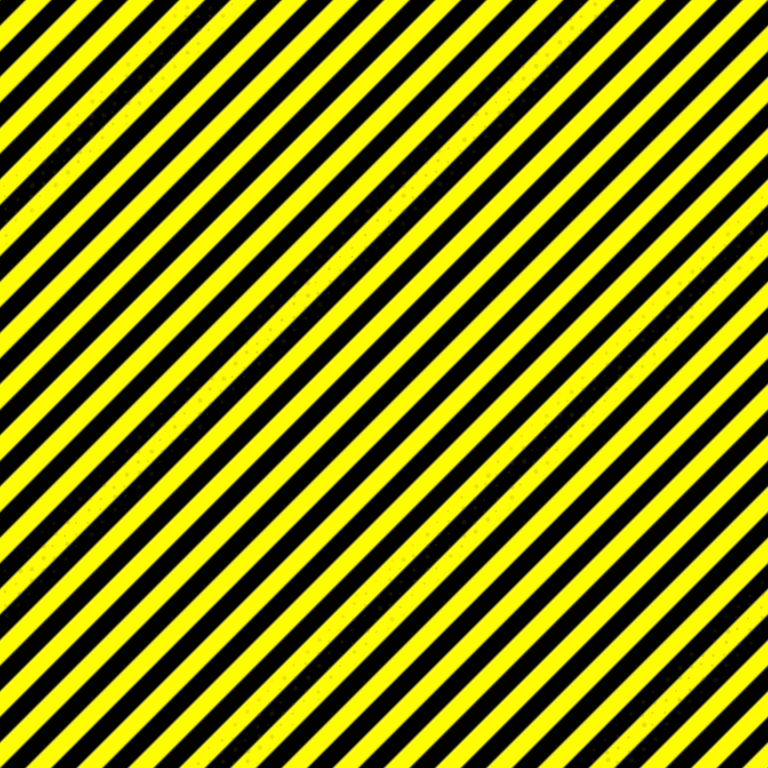
This pattern is drawn by a three.js fragment shader. Its source:

```glsl
// Yellow and black hazard stripes rising to the right, fifteen repeats each way.
// A triangle-wave distance gives the stripes soft edges; wrapped cellular noise
// adds faint flecks along a few evenly spaced diagonal bands.
varying vec2 vUv;

const float TAU = 6.2831853;
const float STRIPES = 15.0;       // repeats across and down
const float EDGE_SOFTNESS = 0.035; // half width of the edge ramp, in repeats
const float WORN_BANDS = 2.0;     // flecked bands per canvas width
const float BAND_CENTER = 0.7833;
const float FLECK_CELLS = 64.0;

const vec3 YELLOW = vec3(0.995, 0.995, 0.0);
const vec3 BLACK = vec3(0.005, 0.005, 0.0);
const vec3 DULL_YELLOW = vec3(0.88, 0.85, 0.0);
const vec3 RUSTY_BLACK = vec3(0.11, 0.09, 0.0);

vec2 hash2(vec2 cell) {
  vec2 p = vec2(dot(cell, vec2(12.7, 31.1)), dot(cell, vec2(26.9, 18.3)));
  return fract(sin(p) * 4375.85);
}

// Coverage of the second half of each repeat, with smoothed edges.
float stripeMask(float phase, float softness) {
  float inside = 0.25 - abs(fract(phase - 0.25) - 0.5);
  float halfWidth = max(softness, 0.6 * fwidth(phase));
  return clamp(0.5 + 0.5 * inside / halfWidth, 0.0, 1.0);
}

// One small round fleck per cell, kept inside it; cells wrap at the borders.
float fleckMask(vec2 uv, float cells) {
  vec2 p = uv * cells;
  vec2 jitter = hash2(mod(floor(p), cells));
  float size = mix(0.10, 0.24, jitter.x);
  float dist = length(fract(p) - mix(vec2(0.3), vec2(0.7), jitter));
  return 1.0 - smoothstep(0.4 * size, 1.2 * size, dist);
}

// Strength of the wear, peaking on evenly spaced diagonals.
float wornBand(float diagonal, float bands, float center) {
  return smoothstep(0.78, 0.98, cos(TAU * bands * (diagonal - center)));
}

void main() {
  float diagonal = vUv.x - vUv.y;
  float stripe = stripeMask(diagonal * STRIPES, EDGE_SOFTNESS);
  float wear = wornBand(diagonal, WORN_BANDS, BAND_CENTER)
             * fleckMask(vUv, FLECK_CELLS);

  vec3 clean = mix(BLACK, YELLOW, stripe);
  vec3 worn = mix(RUSTY_BLACK, DULL_YELLOW, stripe);
  gl_FragColor = vec4(mix(clean, worn, 0.8 * wear), 1.0);
}
```
